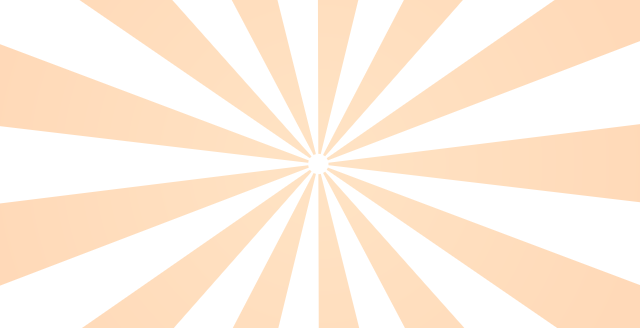
Write a WebGL 2 fragment shader that draws this background.

```glsl
#version 300 es
precision highp float;

uniform vec2 u_resolution;
out vec4 fragColor;

const float TAU = 6.2831853;
const float RAY_COUNT = 13.0;
const float RAY_TILT = 0.0025;
const vec2 CENTER = vec2(0.4974, 0.5);
const float HUB_RADIUS = 0.031;
const float FADE_START = 0.15;
const float FADE_END = 1.0;
const vec3 PAPER = vec3(1.0);
const vec3 PEACH_INNER = vec3(1.0, 0.886, 0.763);
const vec3 PEACH_OUTER = vec3(1.0, 0.852, 0.722);

// Signed distance to the nearest ray edge, positive inside a ray
float rayDistance(vec2 p) {
    float sector = TAU / RAY_COUNT;
    float angle = atan(p.y, p.x) - RAY_TILT;
    float offset = abs(mod(angle + 0.5 * sector, sector) - 0.5 * sector);
    return length(p) * sin(0.25 * sector - offset);
}

// Antialiased coverage of a positive-inside distance
float coverage(float d, float pixel) {
    return clamp(d / pixel + 0.5, 0.0, 1.0);
}

void main() {
    // Canvas height is one unit
    float pixel = 1.0 / u_resolution.y;
    vec2 p = (gl_FragCoord.xy - CENTER * u_resolution) * pixel;
    float radius = length(p);

    // Rays deepen in colour away from the hub
    float fade = clamp((radius - FADE_START) / (FADE_END - FADE_START), 0.0, 1.0);
    vec3 peach = mix(PEACH_INNER, PEACH_OUTER, fade);
    vec3 color = mix(PAPER, peach, coverage(rayDistance(p), pixel));

    // Plain round hub over the ray tips
    color = mix(color, PAPER, coverage(HUB_RADIUS - radius, pixel));
    fragColor = vec4(color, 1.0);
}
```
